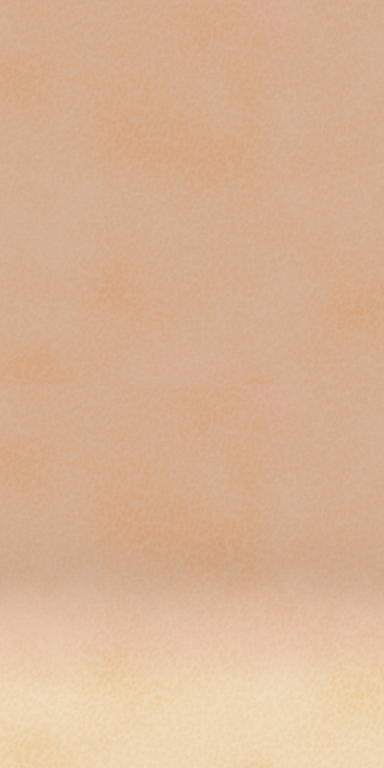
Reproduce this texture procedurally as a WebGL 1 fragment shader.

```glsl
precision highp float;
// Warm parchment: a square mottled tile stacked twice, with a seam at half height,
// washed into rose and then cream along the lower quarter.
// Broad blotches steer the density of fine slanted flecks made from cellular noise.

uniform vec2 u_resolution;

#define PALE vec3(0.834, 0.697, 0.592)
#define ORANGE vec3(0.838, 0.648, 0.495)
#define ROSE vec3(0.908, 0.764, 0.655)
#define CREAM vec3(0.937, 0.858, 0.735)
#define GOLD vec3(0.925, 0.805, 0.635)
#define FLECK_SCALE 72.0
#define FLECK_STRENGTH 0.50
#define GRAIN_STRENGTH 0.022
#define ROSE_LINE 1.595
#define CREAM_LINE 1.745

vec2 hash2(vec2 p) {
  vec2 q = vec2(dot(p, vec2(127.1, 311.7)), dot(p, vec2(269.5, 183.3)));
  return fract(sin(q) * 43758.5);
}

// Distance to the nearest jittered cell point
float cellular(vec2 p) {
  vec2 cell = floor(p);
  vec2 local = fract(p);
  float nearest = 4.0;
  for (int j = -1; j <= 1; j++) {
    for (int i = -1; i <= 1; i++) {
      vec2 offset = vec2(float(i), float(j));
      vec2 delta = offset + hash2(cell + offset) - local;
      nearest = min(nearest, dot(delta, delta));
    }
  }
  return sqrt(nearest);
}

// Layered, warped sines in the range of about -1 to 1
float waves(vec2 p) {
  float sum = 0.0;
  float gain = 0.5;
  for (int i = 0; i < 5; i++) {
    sum += gain * sin(p.x + 1.3 * sin(p.y)) * cos(p.y + 1.1 * sin(p.x * 0.8));
    p = mat2(1.4, 1.2, -1.2, 1.4) * p + 1.7;
    gain *= 0.68;
  }
  return sum;
}

float blotch(vec2 p, vec2 center, vec2 radius) {
  vec2 d = (p - center) / radius;
  return exp(-dot(d, d));
}

// Warm density of the tile, measured from its top left
float warmth(vec2 p) {
  vec2 q = p + 0.025 * vec2(waves(p * 19.0), waves(p * 17.0 + 4.0));
  float w = 0.22 + 0.19 * waves(p * 13.0 + 2.0);
  w += 0.35 * blotch(q, vec2(0.06, 0.20), vec2(0.10, 0.09));
  w += 0.30 * blotch(q, vec2(0.52, 0.09), vec2(0.16, 0.09));
  w += 0.38 * blotch(q, vec2(0.33, 0.34), vec2(0.13, 0.10));
  w += 0.34 * blotch(q, vec2(0.54, 0.40), vec2(0.13, 0.11));
  w += 0.25 * blotch(q, vec2(0.65, 0.26), vec2(0.06, 0.15));
  w += 0.45 * blotch(q, vec2(0.30, 0.77), vec2(0.10, 0.09));
  w += 0.38 * blotch(q, vec2(0.95, 0.79), vec2(0.09, 0.11));
  w += 0.40 * blotch(q, vec2(0.09, 0.96), vec2(0.15, 0.07));
  w += 0.45 * blotch(q, vec2(0.65, 1.01), vec2(0.05, 0.025));
  w -= 0.22 * blotch(q, vec2(0.56, 0.25), vec2(0.06, 0.09));
  w -= 0.18 * blotch(q, vec2(0.14, 0.55), vec2(0.16, 0.13));
  return w;
}

// Pink haze at the upper right and lower middle of the tile
float haze(vec2 p) {
  vec2 q = p + 0.03 * vec2(waves(p * 15.0), waves(p * 21.0));
  return blotch(q, vec2(0.71, 0.05), vec2(0.07, 0.08))
       + 0.8 * blotch(q, vec2(0.50, 0.95), vec2(0.14, 0.05))
       + 0.4 * blotch(q, vec2(0.85, 0.50), vec2(0.14, 0.10));
}

void main() {
  vec2 uv = gl_FragCoord.xy / u_resolution;
  vec2 sheet = vec2(uv.x, 2.0 * (1.0 - uv.y));
  vec2 tile = vec2(sheet.x, fract(sheet.y));

  // Slanted flecks and fine paper grain
  vec2 slanted = vec2(tile.x + 0.4 * tile.y, tile.y * 0.75 - 0.15 * tile.x);
  float fleck = 1.0 - smoothstep(0.12, 0.72, cellular(slanted * FLECK_SCALE));
  float grain = cellular(tile * 125.0 + 9.0) - 0.48;
  float warm = warmth(tile);
  float density = clamp(warm + FLECK_STRENGTH * (fleck - 0.42) * (0.35 + warm), 0.0, 1.0);

  // Mottled body, a little deeper just above the wash
  vec3 color = mix(PALE, ORANGE, density);
  color += haze(tile) * vec3(0.010, 0.002, 0.022);
  color -= 0.018 * blotch(sheet, vec2(0.5, 1.49), vec2(2.0, 0.10));

  // Rose band and cream foot with softly uneven borders
  float border = sheet.y + 0.018 * waves(vec2(sheet.x * 11.0, sheet.y * 8.0));
  float rose = smoothstep(ROSE_LINE - 0.13, ROSE_LINE + 0.08, border);
  float cream = smoothstep(CREAM_LINE - 0.11, CREAM_LINE + 0.08, border);
  vec3 roseTone = ROSE + (0.25 - density) * vec3(0.01, 0.06, 0.10);
  vec3 creamTone = mix(CREAM, GOLD, clamp(density * 1.15, 0.0, 1.0));
  color = mix(mix(color, roseTone, rose), creamTone, cream);

  color += grain * GRAIN_STRENGTH * vec3(0.8, 1.0, 1.2);
  gl_FragColor = vec4(color, 1.0);
}
```
